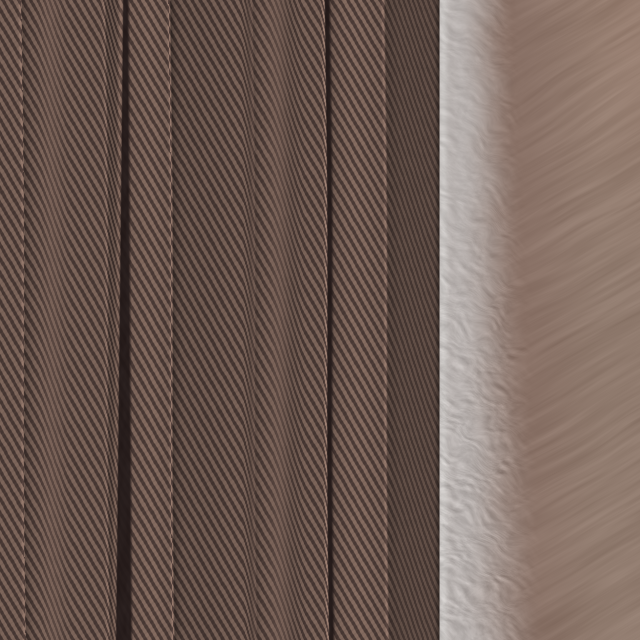
A three.js fragment shader for this texture:

```glsl
varying vec2 vUv;

float hash(vec2 p) {
  return fract(sin(dot(p, vec2(127.1, 311.7))) * 43758.5453);
}

float noise(vec2 p) {
  vec2 i = floor(p), f = fract(p);
  f = f * f * (3.0 - 2.0 * f);
  return mix(mix(hash(i), hash(i + vec2(1.0, 0.0)), f.x),
             mix(hash(i + vec2(0.0, 1.0)), hash(i + 1.0), f.x), f.y);
}

float fbm(vec2 p) {
  float sum = 0.0, amp = 0.5;
  for (int i = 0; i < 4; i++) {
    sum += amp * noise(p);
    p = p * 2.03 + 7.1;
    amp *= 0.5;
  }
  return sum;
}

// Soft vertical band centred on c
float band(float x, float c, float w) {
  float d = (x - c) / w;
  return exp(-d * d);
}

// Lit hem with a shadow falling to its right
float hem(float x, float c, float light, float shadow) {
  float fall = smoothstep(c, c + 0.003, x) * exp(-max(x - c - 0.003, 0.0) / 0.007);
  return light * band(x, c - 0.001, 0.0025) - shadow * fall;
}

vec3 cloth(vec2 p) {
  float down = 1.0 - p.y;
  float x = p.x - 0.006 * down + 0.0012 * sin(p.y * 7.0);

  // The weave tightens where the cloth turns away
  float across = x
    + 0.020 * smoothstep(0.055, 0.105, x)
    + 0.025 * smoothstep(0.155, 0.188, x)
    + 0.018 * smoothstep(0.375, 0.397, x)
    + 0.030 * smoothstep(0.420, 0.475, x)
    + 0.011 * smoothstep(0.500, 0.512, x)
    + 0.045 * smoothstep(0.597, 0.690, x)
    + 0.007 * step(0.034, x) + 0.005 * step(0.264, x);

  // Diagonal twill with a beaded yarn
  float wobble = 0.5 * (noise(p * vec2(150.0, 90.0)) - 0.5);
  float phase = (across * 1.75 + p.y) * 285.0 + wobble;
  float rib = smoothstep(-0.75, 0.65, sin(phase));
  float bead = sin((p.y * 1.2 - across) * 560.0);
  rib = clamp(rib + 0.10 * bead, 0.0, 1.0);
  float softened = 0.45 * band(x, 0.080, 0.018) + 0.5 * band(x, 0.437, 0.020)
    + 0.45 * band(x, 0.390, 0.006) + 0.35 * smoothstep(0.59, 0.62, x);
  rib = mix(rib, 0.52, softened);
  vec3 col = mix(vec3(0.275, 0.215, 0.198), vec3(0.495, 0.402, 0.358), rib);

  // Folds and hems
  float shade = 0.98 + 0.09 * band(x, 0.077, 0.016) + 0.09 * band(x, 0.432, 0.016)
    + 0.07 * band(x, 0.235, 0.022) + 0.07 * band(x, 0.555, 0.030)
    - 0.10 * band(x, 0.390, 0.009) - 0.08 * band(x, 0.455, 0.014)
    - 0.07 * band(x, 0.310, 0.050) - 0.10 * band(x, 0.178, 0.010)
    - 0.14 * smoothstep(0.597, 0.612, x);
  shade += hem(x, 0.033, 0.20, 0.24) + hem(x, 0.164, 0.14, 0.18)
    + hem(x, 0.265, 0.24, 0.32) + hem(x, 0.394, 0.10, 0.10)
    + hem(x, 0.507, 0.26, 0.34) + hem(x, 0.600, 0.22, 0.20);
  shade += 0.07 * (fbm(p * vec2(90.0, 140.0)) - 0.47);
  col *= shade;

  // Deep gaps between the pleats
  float left = 0.192 - 0.011 * down, right = 0.200 + 0.005 * down;
  col += vec3(0.09, 0.07, 0.06) * band(p.x, left - 0.003, 0.003);
  float gap = smoothstep(left - 0.001, left + 0.002, p.x)
    * (1.0 - smoothstep(right - 0.002, right + 0.004, p.x));
  gap = max(gap, smoothstep(0.507, 0.510, x) * (1.0 - smoothstep(0.513, 0.519, x)));
  vec3 depth = vec3(0.125, 0.088, 0.085) + 0.03 * noise(p * vec2(200.0, 60.0));
  col = mix(col, depth, 0.95 * gap);
  return col * (1.0 - 0.35 * smoothstep(0.678, 0.687, p.x));
}

vec3 wall(vec2 p) {
  float down = 1.0 - p.y;

  // Pale rounded edge turning into the warm face
  float turn = smoothstep(0.715, 0.800 + 0.055 * down, p.x + 0.018 * (fbm(p * 14.0) - 0.5));
  vec3 face = mix(vec3(0.535, 0.440, 0.397), vec3(0.565, 0.482, 0.432),
                  smoothstep(0.79, 0.96, p.x));
  face += vec3(0.035, 0.020, 0.016) * smoothstep(0.5, 1.0, p.y) * smoothstep(0.80, 1.0, p.x);
  vec3 col = mix(vec3(0.715, 0.690, 0.680), face, turn);

  // Fine streaks rising to the right
  vec2 along = vec2(p.x * 0.86 + p.y * 0.51, p.y * 0.86 - p.x * 0.51);
  along.y += 0.012 * noise(p * 9.0);
  float grain = fbm(along * vec2(9.0, 150.0)) - 0.47;
  float broad = fbm(along * vec2(3.0, 26.0) + 4.0) - 0.47;
  col += (0.09 * grain + 0.06 * broad) * smoothstep(0.75, 0.86, p.x);

  // Embossed wrinkles, stronger below
  vec2 q = p + 0.016 * vec2(noise(p * 34.0), noise(p * 34.0 + 9.0));
  vec2 w = vec2(q.x * 0.85 - q.y * 0.5, q.y * 0.85 + q.x * 0.5) * vec2(55.0, 130.0);
  float relief = fbm(w) - fbm(w + vec2(0.25, 0.75));
  float mask = 1.0 - smoothstep(0.77, 0.82 + 0.04 * down, p.x);
  col += relief * mask * mix(0.10, 0.19, smoothstep(0.15, 0.75, down));

  col += vec3(0.07, 0.08, 0.08) * band(p.x, 0.692, 0.008);
  return col;
}

void main() {
  float edge = smoothstep(0.6855, 0.6880, vUv.x);
  gl_FragColor = vec4(clamp(mix(cloth(vUv), wall(vUv), edge), 0.0, 1.0), 1.0);
}
```
